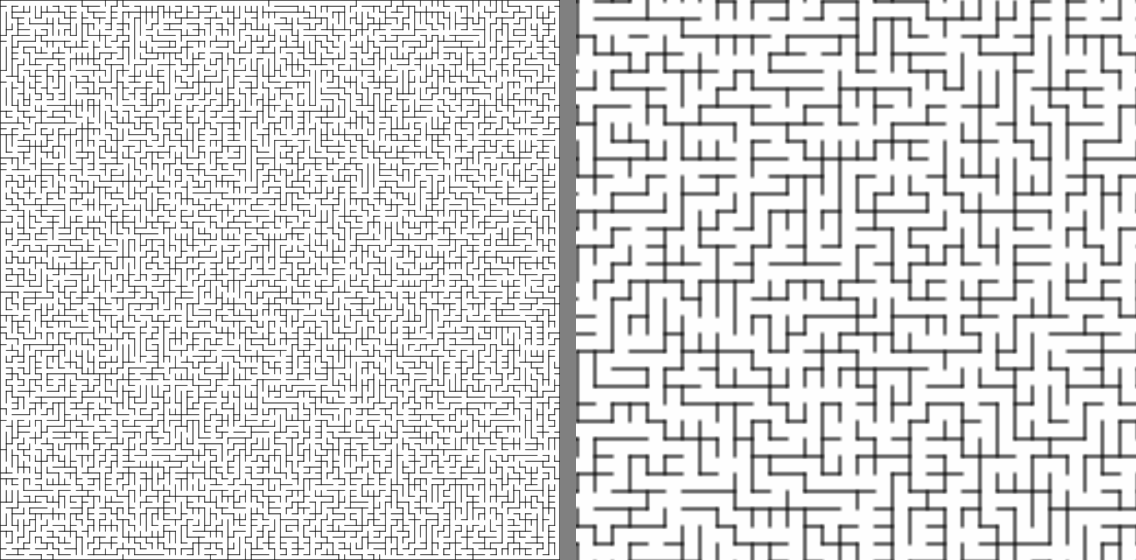
Left, the full canvas; right, a detail of the centre.
This pattern is drawn by a three.js fragment shader. Its source:

```glsl
// Fine maze of thin black walls on white paper, closed by an outer wall.
varying vec2 vUv;

const float CELLS = 96.0;      // cells along each side
const float WALL = 0.135;      // wall thickness, in cells
const float SOFTNESS = 0.225;  // width of the edge-smoothing filter, in cells
const float INSET = 0.08;      // wall centre line to the canvas edge, in cells
const float BLOCK = 6.0;       // posts per block sharing one heading
const vec3 PAPER = vec3(0.995);
const vec3 INK = vec3(0.0);

float hash(vec2 p, float seed) {
  vec3 q = fract(vec3(p.xyx + seed) * vec3(0.1031, 0.1030, 0.0973));
  q += dot(q, q.yzx + 33.33);
  return fract((q.x + q.y) * q.z);
}

// Main growth direction of a block: one of four quarter turns.
vec2 blockHeading(vec2 block) {
  float turn = floor(hash(block, 17.0) * 4.0);
  float way = mod(turn, 2.0) * 2.0 - 1.0;
  return turn < 2.0 ? vec2(way, 0.0) : vec2(0.0, way);
}

// Direction in which a post grows its wall; posts on the outer wall grow none.
vec2 growth(vec2 post) {
  if (min(post.x, post.y) < 0.5 || max(post.x, post.y) > CELLS - 0.5) return vec2(0.0);
  vec2 ahead = blockHeading(floor(post / BLOCK));
  vec2 side = vec2(-ahead.y, ahead.x);
  float pick = hash(post, 3.0);
  if (pick < 0.29) return side;
  // Two neighbours never grow towards each other.
  bool blocked = hash(post - side, 3.0) < 0.29;
  return pick < 0.58 && !blocked ? -side : ahead;
}

// 1 where a wall joins the post to its neighbour in direction dir.
float joined(vec2 post, vec2 own, vec2 dir) {
  bool outgoing = dot(own, dir) > 0.5;
  bool incoming = dot(growth(post + dir), dir) < -0.5;
  return outgoing || incoming ? 1.0 : 0.0;
}

// Filtered coverage across a wall at distance d from its centre line.
float across(float d) {
  return clamp(0.5 * (WALL + SOFTNESS) - abs(d), 0.0, min(WALL, SOFTNESS)) / SOFTNESS;
}

// Filtered coverage along a wall that starts at d = 0 and runs forward.
float along(float d) {
  return clamp((d + 0.5 * (WALL + SOFTNESS)) / SOFTNESS, 0.0, 1.0);
}

// Coverage of both arms of one axis through a post.
float arms(vec2 post, vec2 own, vec2 axis, vec2 d) {
  float s = dot(d, axis);
  float forward = joined(post, own, axis) * along(s);
  float backward = joined(post, own, -axis) * along(-s);
  return min(forward + backward, 1.0) * across(dot(d, axis.yx));
}

float unite(float a, float b) {
  return 1.0 - (1.0 - a) * (1.0 - b);
}

void main() {
  // Grid measured from the upper left corner.
  vec2 p = vec2(vUv.x, 1.0 - vUv.y) * CELLS - INSET;
  vec2 post = floor(p + 0.5);
  vec2 own = growth(post);
  vec2 d = p - post;
  float level = arms(post, own, vec2(1.0, 0.0), d);
  float upright = arms(post, own, vec2(0.0, 1.0), d);

  // Outer wall on all four sides.
  vec2 edge = min(vUv, 1.0 - vUv) * CELLS - INSET;
  level = max(level, across(edge.y));
  upright = max(upright, across(edge.x));

  gl_FragColor = vec4(mix(PAPER, INK, unite(level, upright)), 1.0);
}
```
